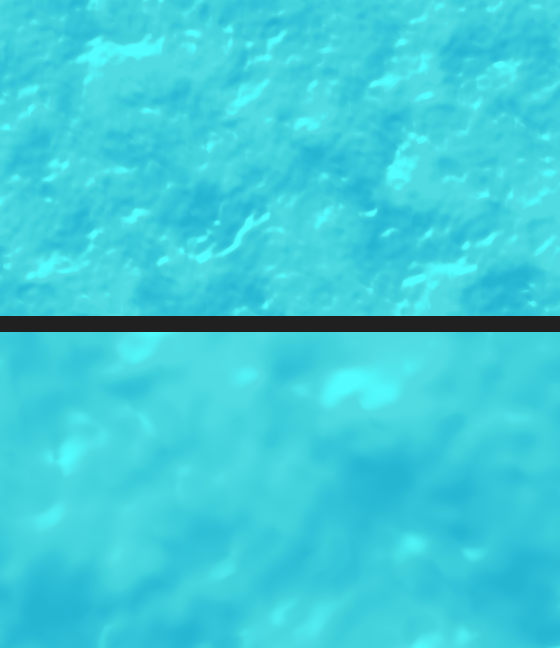
Top, the full canvas; bottom, a detail of the centre.
Reproduce this texture procedurally as a Shadertoy shader.

```glsl
// Soft lumpy turquoise water surface, lit from the upper left with bright cyan glints.

const vec3 DEEP  = vec3(0.145, 0.715, 0.825);
const vec3 BLUE  = vec3(0.205, 0.775, 0.85);
const vec3 AQUA  = vec3(0.25, 0.82, 0.86);
const vec3 PALE  = vec3(0.315, 0.86, 0.885);
const vec3 GLINT = vec3(0.32, 0.99, 1.0);

const vec2 GRAIN = vec2(0.87, 0.49);   // direction the ridges run
const vec2 LIGHT = vec2(-0.49, 0.87);  // direction towards the light

vec3 hash3(vec2 cell) {
    vec3 q = fract(cell.xyx * vec3(0.1031, 0.1030, 0.0973));
    q += dot(q, q.yxz + 33.33);
    return fract((q.xxy + q.yzz) * q.zyx);
}

// Smooth cellular noise: random levels blended around jittered points, -1 to 1.
float cellNoise(vec2 p) {
    vec2 base = floor(p);
    vec2 local = p - base;
    float level = 0.0;
    float total = 0.0001;
    for (int y = -1; y <= 1; y++) {
        for (int x = -1; x <= 1; x++) {
            vec2 offset = vec2(x, y);
            vec3 rnd = hash3(base + offset);
            vec2 d = offset + mix(vec2(0.15), vec2(0.85), rnd.xy) - local;
            float weight = pow(max(0.0, 1.0 - dot(d, d) / 1.32), 3.5);
            level += weight * (rnd.z * 2.0 - 1.0);
            total += weight;
        }
    }
    return level / total;
}

// Layered sines bend the domain so that lumps lose their regular outline.
vec2 warp(vec2 p, float amount) {
    vec2 bend = sin(p.yx * vec2(11.0, 9.0) + vec2(0.4, 2.1));
    bend += 0.5 * sin(p.yx * vec2(23.0, 27.0) + p * 13.0 + vec2(1.7, 4.2));
    return p + amount * bend;
}

// Sum of cellular octaves, slightly stretched along the grain.
float surface(vec2 p, float frequency, float gain) {
    p = warp(p, 0.009);
    vec2 q = vec2(dot(p, GRAIN) * 0.92, dot(p, LIGHT)) + 7.0;
    float height = 0.0;
    float amplitude = 0.78;
    for (int i = 0; i < 4; i++) {
        height += amplitude * cellNoise(q * frequency);
        q = mat2(0.8, 0.6, -0.6, 0.8) * q + 3.7;
        frequency *= 1.9;
        amplitude *= gain;
    }
    return height;
}

// Colour ramp from shaded hollows to pale crests; tone is about -2 to 2.
vec3 waterColour(float tone) {
    vec3 colour = mix(DEEP, BLUE, smoothstep(-2.2, -0.5, tone));
    colour = mix(colour, AQUA, smoothstep(-0.9, 0.2, tone));
    return mix(colour, PALE, smoothstep(-0.2, 1.3, tone));
}

void mainImage(out vec4 fragColor, in vec2 fragCoord) {
    vec2 p = fragCoord / iResolution.y;

    // Height and slope towards the light; the long reach keeps the relief soft
    float reach = 0.010;
    float frequency = 6.5;
    float gain = 0.56;
    float height = surface(p, frequency, gain);
    float behind = surface(p - LIGHT * reach, frequency, gain);
    float ahead = surface(p + LIGHT * reach, frequency, gain);
    float slope = (behind - ahead) / (2.0 * reach) / 7.0;

    // Body colour, with a smoothed height for the broad patches
    float level = (height + behind + ahead) / 3.0;
    vec3 colour = waterColour(1.5 * level + 0.42 * slope);

    // Highlights on the steep lit faces of raised lumps
    float glint = smoothstep(0.9, 3.2, slope + 0.4 * level);
    colour = mix(colour, GLINT, glint);

    fragColor = vec4(colour, 1.0);
}
```
